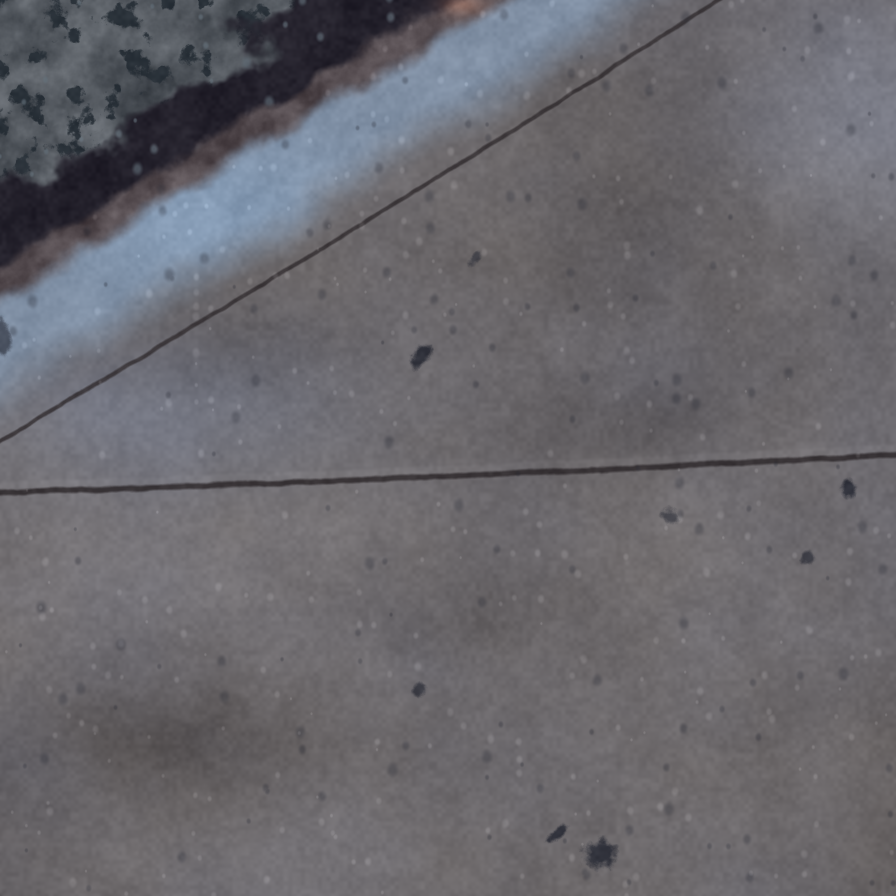
Reproduce this texture procedurally as a Shadertoy shader.

```glsl
float hash(vec2 p) {
    vec3 q = fract(vec3(p.xyx) * 0.1031);
    q += dot(q, q.yzx + 33.33);
    return fract((q.x + q.y) * q.z);
}

float noise(vec2 p) {
    vec2 cell = floor(p), f = fract(p);
    f = f * f * (3.0 - 2.0 * f);
    float low = mix(hash(cell), hash(cell + vec2(1, 0)), f.x);
    float high = mix(hash(cell + vec2(0, 1)), hash(cell + vec2(1, 1)), f.x);
    return mix(low, high, f.y);
}

// Fractal noise centred on zero
float fbm(vec2 p) {
    float sum = 0.0, gain = 0.5;
    for (int i = 0; i < 5; i++) {
        sum += gain * (noise(p) - 0.5);
        p = mat2(1.6, 1.2, -1.2, 1.6) * p + 17.3;
        gain *= 0.5;
    }
    return sum;
}

// Soft elliptical stain, one at its centre
float stain(vec2 p, vec2 centre, vec2 size) {
    vec2 d = (p - centre) / size;
    return exp(-dot(d, d));
}

// Ragged chip, stretched along an angle
float chip(vec2 p, vec2 centre, vec2 size, float angle) {
    vec2 d = p - centre;
    float c = cos(angle), s = sin(angle);
    d = vec2(c * d.x + s * d.y, c * d.y - s * d.x) / size;
    float ragged = length(d) + 1.3 * fbm(p * 110.0);
    return 1.0 - smoothstep(0.6, 1.4, ragged);
}

// Scattered specks: one possible speck in each grid cell
float specks(vec2 p, float cells, float density, float seed) {
    vec2 g = p * cells, home = floor(g);
    float cover = 0.0;
    for (int k = 0; k < 9; k++) {
        vec2 id = home + vec2(k % 3 - 1, k / 3 - 1);
        vec2 jitter = vec2(hash(id + seed), hash(id + seed + 41.0));
        float radius = mix(0.08, 0.26, hash(id + seed + 73.0));
        float present = step(hash(id + seed + 97.0), density);
        float d = length((g - id - jitter) * vec2(1.0, 0.8));
        cover = max(cover, present * (1.0 - smoothstep(radius * 0.3, radius * 1.4, d)));
    }
    return cover;
}

float crack(float offset, float halfWidth) {
    return 1.0 - smoothstep(halfWidth * 0.35, halfWidth * 1.6, abs(offset));
}

vec3 concrete(vec2 p) {
    float tone = 0.0;
    tone += 0.075 * stain(p, vec2(0.94, 0.85), vec2(0.13, 0.14));
    tone += 0.055 * stain(p, vec2(0.18, 0.53), vec2(0.19, 0.07));
    tone += 0.035 * stain(p, vec2(0.15, 0.34), vec2(0.22, 0.09));
    tone += 0.025 * stain(p, vec2(0.46, 0.54), vec2(0.11, 0.08));
    tone += 0.025 * stain(p, vec2(0.36, 0.05), vec2(0.20, 0.08));
    tone -= 0.065 * stain(p, vec2(0.72, 0.77), vec2(0.15, 0.10));
    tone -= 0.045 * stain(p, vec2(0.67, 0.53), vec2(0.16, 0.05));
    tone -= 0.035 * stain(p, vec2(0.96, 0.66), vec2(0.12, 0.08));
    tone -= 0.045 * stain(p, vec2(0.53, 0.32), vec2(0.12, 0.06));
    tone -= 0.060 * stain(p, vec2(0.12, 0.16), vec2(0.23, 0.07));
    tone += 0.10 * fbm(p * 5.0) + 0.055 * fbm(p * 24.0 + 9.0);
    vec3 colour = vec3(0.417, 0.404, 0.416) + tone * vec3(0.98, 1.0, 1.05);
    float blue = stain(p, vec2(0.17, 0.54), vec2(0.2, 0.08))
               + 0.7 * stain(p, vec2(0.98, 0.87), vec2(0.13, 0.14));
    colour += blue * vec3(-0.008, 0.012, 0.04);
    return colour + fbm(p * 7.0 + 31.0) * vec3(0.018, 0.004, -0.025);
}

vec3 stoneAndShadow(vec2 p, float height) {
    vec3 shadow = vec3(0.135, 0.125, 0.165) + 0.10 * fbm(p * 25.0);
    vec3 stone = vec3(0.33, 0.35, 0.375) + 0.30 * fbm(p * 35.0 + 5.0);
    stone = mix(stone, vec3(0.16, 0.19, 0.22), smoothstep(0.06, 0.16, fbm(p * 48.0 + 12.0)));
    float crust = smoothstep(0.785, 0.815, height + 0.22 * fbm(p * 13.0 + 3.0));
    vec3 colour = mix(shadow, stone, crust);
    return mix(colour, vec3(0.40, 0.45, 0.49), 0.6 * specks(p, 45.0, 0.12, 8.0));
}

void mainImage(out vec4 fragColor, in vec2 fragCoord) {
    vec2 p = fragCoord / iResolution.xy;
    float height = p.y - 0.59 * p.x;
    float wobble = fbm(p * 22.0);
    vec3 colour = concrete(p);

    // Pale painted strip
    float paint = smoothstep(0.525, 0.608, height + 0.055 * fbm(p * 11.0));
    vec3 paintColour = vec3(0.505, 0.565, 0.645) + 0.11 * fbm(p * 30.0 + 2.0);
    paintColour += vec3(0.01, 0.035, 0.055) * stain(p, vec2(0.23, 0.76), vec2(0.16, 0.1));
    colour = mix(colour, paintColour, paint);

    // Brown rim, then the shadowed stone
    vec3 rim = vec3(0.33, 0.295, 0.31) + 0.25 * fbm(p * 40.0);
    colour = mix(colour, rim, smoothstep(0.652, 0.68, height + 0.035 * wobble));
    float shade = smoothstep(0.696, 0.712, height + 0.04 * wobble);
    colour = mix(colour, stoneAndShadow(p, height), shade);
    colour += vec3(0.20, 0.11, 0.06) * stain(p, vec2(0.515, 0.995), vec2(0.025, 0.012));

    // Diagonal and level joints
    float waver = 0.004 * fbm(p * 45.0);
    float diagonal = p.y - 0.508 - p.x * (0.585 + 0.035 * p.x) + waver;
    float level = p.y - 0.4505 - p.x * (0.03 + 0.012 * p.x) + waver;
    colour = mix(colour, vec3(0.19, 0.17, 0.18), 0.80 * crack(diagonal, 0.0027));
    colour = mix(colour, vec3(0.18, 0.16, 0.17), 0.85 * crack(level, 0.0032));
    colour += 0.025 * crack(level - 0.008, 0.004);

    // Chips and scattered specks
    float pits = chip(p, vec2(0.469, 0.603), vec2(0.013, 0.008), 0.95);
    pits = max(pits, chip(p, vec2(0.669, 0.047), vec2(0.016, 0.014), 0.0));
    pits = max(pits, chip(p, vec2(0.622, 0.069), vec2(0.014, 0.005), 0.7));
    pits = max(pits, chip(p, vec2(0.947, 0.455), vec2(0.009), 0.0));
    pits = max(pits, 0.7 * chip(p, vec2(0.749, 0.423), vec2(0.010, 0.008), -0.6));
    pits = max(pits, 0.8 * chip(p, vec2(0.901, 0.378), vec2(0.007), 0.0));
    pits = max(pits, 0.8 * chip(p, vec2(0.469, 0.230), vec2(0.007), 0.0));
    pits = max(pits, 0.7 * chip(p, vec2(0.531, 0.713), vec2(0.010, 0.004), 0.9));
    pits = max(pits, 0.7 * chip(p, vec2(0.004, 0.622), vec2(0.008, 0.018), 0.0));
    pits = max(pits, 0.35 * specks(p, 42.0, 0.10, 20.0) * (1.0 - shade));
    colour = mix(colour, vec3(0.15, 0.16, 0.20), 0.85 * pits);
    colour += 0.07 * specks(p, 60.0, 0.10, 55.0) * (1.0 - shade);

    // Fine grain
    colour += 0.035 * (noise(p * 210.0) - 0.5) + 0.03 * (noise(p * 110.0) - 0.5);
    fragColor = vec4(clamp(colour, 0.0, 1.0), 1.0);
}
```
